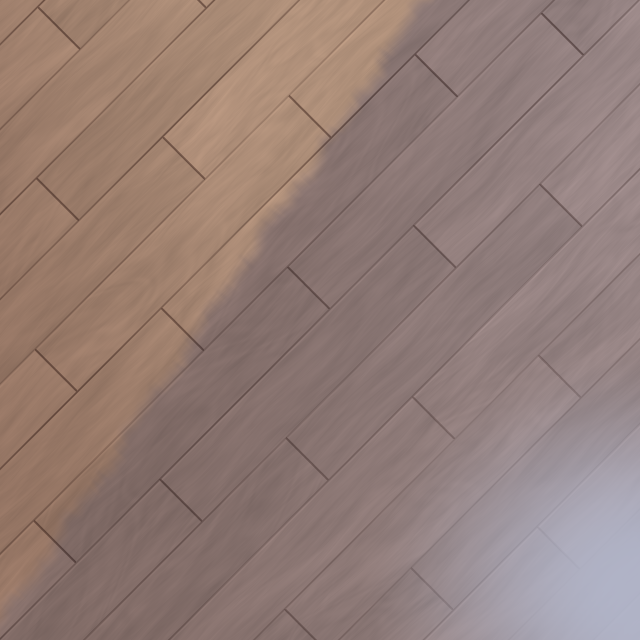
This texture is drawn by a WebGL 1 fragment shader. Its source:

```glsl
precision highp float;
// Diagonal plank floor with a third-length stagger, half in warm sun and half in cool shade.
// Planks come from a rotated row grid; layered sines give the grain and ragged sun edge,
// and a pale glare washes out the lower right corner.
uniform vec2 u_resolution;

// Plank layout, in diagonal units (x + y, x - y), where 1.414 is one canvas width
const float ROW_WIDTH = 0.1327;
const float ROW_START = 0.0695;
const float PLANK_LENGTH = 0.793;
const float JOINT_START = 0.0482;
const float ROW_STAGGER = 0.2617;
const float SEAM_HALF = 0.0014;
const float JOINT_HALF = 0.0018;
const float LINE_SOFT = 0.0016;

// Wood variation
const float PLANK_CONTRAST = 0.055;
const float BLOTCH_CONTRAST = 0.045;
const float FIBRE_CONTRAST = 0.035;
const float FIGURE_CONTRAST = 0.014;

// Light
const float SUN_EDGE = 0.788;
const float SUN_SLOPE = 0.19;
const float SUN_SOFT = 0.026;
const float SUN_RAGGED = 0.014;
const vec2 GLARE_CENTRE = vec2(1.03, 0.07);

const vec3 SUN_DIM = vec3(0.575, 0.452, 0.385);
const vec3 SUN_BRIGHT = vec3(0.690, 0.567, 0.480);
const vec3 SHADE_DEEP = vec3(0.510, 0.425, 0.405);
const vec3 SHADE_HAZE = vec3(0.585, 0.515, 0.515);
const vec3 GLARE = vec3(0.700, 0.718, 0.800);
const vec3 SEAM_TINT = vec3(0.60, 0.54, 0.53);

float hash(vec2 p) {
    return fract(sin(dot(p, vec2(127.1, 311.7))) * 4375.85);
}

// Rotated, domain-warped sine octaves, roughly -1 to 1
float sineNoise(vec2 p) {
    float sum = 0.0;
    float amp = 0.6;
    for (int i = 0; i < 4; i++) {
        p += 0.7 * sin(p.yx * 1.3 + float(i) * 2.1);
        sum += amp * sin(p.x) * sin(p.y + 1.0);
        p = mat2(0.88, 0.47, -0.47, 0.88) * p * 1.75;
        amp *= 0.68;
    }
    return sum;
}

float lineMask(float dist, float halfWidth, float soft) {
    return 1.0 - smoothstep(halfWidth - soft * 0.5, halfWidth + soft, dist);
}

// Brightness factor of the wood at a floor position
float woodTone(vec2 floorPos, vec2 plank) {
    float seed = hash(plank);
    vec2 q = floorPos + vec2(seed * 5.0, hash(plank + 7.3) * 3.0);
    float blotch = sineNoise(q * vec2(6.0, 22.0));
    float fibre = sineNoise(q * vec2(13.0, 150.0));
    float figured = smoothstep(0.45, 0.9, hash(plank + 3.7));
    float rings = sin(16.0 * sineNoise(q * vec2(3.5, 10.0)) + q.y * 90.0);
    return 1.0 + PLANK_CONTRAST * (seed - 0.5) + BLOTCH_CONTRAST * blotch
        + FIBRE_CONTRAST * fibre + FIGURE_CONTRAST * figured * rings;
}

void main() {
    vec2 uv = gl_FragCoord.xy / u_resolution;
    float soft = max(LINE_SOFT, 1.2 / min(u_resolution.x, u_resolution.y));

    // Position along and across the planks
    vec2 floorPos = vec2(uv.x + uv.y - 1.0, uv.x - uv.y + 1.0);
    float across = (floorPos.y - ROW_START) / ROW_WIDTH;
    float row = floor(across);
    float along = (floorPos.x - JOINT_START - ROW_STAGGER * row) / PLANK_LENGTH;
    vec2 plank = vec2(row, floor(along));

    // Distances to the long seams and the butt joints
    float seamOffset = (fract(across + 0.5) - 0.5) * ROW_WIDTH;
    float jointDist = abs(fract(along + 0.5) - 0.5) * PLANK_LENGTH;
    float seamId = floor(across + 0.5);

    // Sunlit wood, shaded wood and the ragged border between them
    vec3 sun = mix(SUN_DIM, SUN_BRIGHT, smoothstep(0.05, 0.9, uv.x + 0.4 * uv.y));
    vec3 shade = mix(SHADE_DEEP, SHADE_HAZE, smoothstep(0.2, 1.1, uv.x + 0.1 * (1.0 - uv.y)));
    float edge = SUN_EDGE - SUN_SLOPE * floorPos.x
        + SUN_RAGGED * sineNoise(vec2(floorPos.x * 24.0, 0.6 + floorPos.y * 3.0));
    float shadow = smoothstep(-SUN_SOFT, SUN_SOFT, floorPos.y - edge);
    vec3 color = mix(sun, shade, shadow) * woodTone(floorPos, plank);

    // Seams vary in depth and some catch a thin light rim
    float depth = mix(0.45, 0.85, hash(vec2(seamId, 5.0)));
    depth *= 0.85 + 0.25 * sin(floorPos.x * 7.0 + seamId * 2.3);
    float seam = depth * lineMask(abs(seamOffset), SEAM_HALF, soft);
    float joint = 0.85 * lineMask(jointDist, JOINT_HALF, soft);
    float rim = lineMask(abs(seamOffset - 0.0045), 0.001, soft);
    color *= 1.0 + 0.07 * rim * hash(vec2(seamId, 9.0));

    // Glare hides the lines before it hides the wood
    float glare = 1.0 - smoothstep(0.06, 0.48, length((uv - GLARE_CENTRE) * vec2(1.0, 1.2)));
    float haze = 1.0 - smoothstep(0.2, 0.95, length(uv - GLARE_CENTRE));
    color = mix(color, color * SEAM_TINT, max(seam, joint) * (1.0 - 0.55 * haze));
    color = mix(color, GLARE, 0.92 * glare);

    gl_FragColor = vec4(color, 1.0);
}
```
